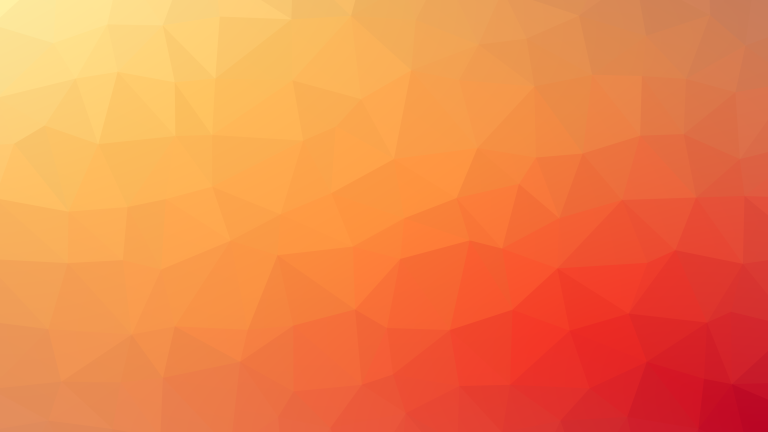
Write a Shadertoy shader that draws this background.

```glsl
// Low-poly mesh of soft facets, from pale yellow through orange to crimson.

const float ROWS = 7.5;          // mesh cells over the canvas height
const float JITTER = 0.66;       // spread of each mesh vertex within its cell
const float FACET_MIX = 0.68;    // flat facet colour against smooth gradient
const float SHADE_SPREAD = 0.045; // random brightness range of facets
const float EDGE_PIXELS = 0.7;   // half width of the smoothed edges

const vec3 PALE_YELLOW = vec3(1.00, 0.94, 0.65);
const vec3 AMBER       = vec3(1.00, 0.76, 0.37);
const vec3 ORANGE      = vec3(1.00, 0.57, 0.24);
const vec3 SCARLET     = vec3(0.95, 0.19, 0.14);
const vec3 CRIMSON     = vec3(0.72, 0.00, 0.14);
const vec3 UPPER_RIGHT = vec3(0.77, 0.48, 0.36);
const vec3 LOWER_LEFT  = vec3(0.88, 0.55, 0.37);

float hash(vec2 p) {
    return fract(sin(dot(p, vec2(127.1, 311.7))) * 43758.55);
}

// Diagonal ramp, muted towards the two off-diagonal corners
vec3 gradient(vec2 uv) {
    uv = clamp(uv, 0.0, 1.0);
    float along = 0.5 * (uv.x + 1.0 - uv.y);
    float across = uv.x + uv.y - 1.0;
    float s = along * 4.0;
    vec3 color = mix(PALE_YELLOW, AMBER, clamp(s, 0.0, 1.0));
    color = mix(color, ORANGE, clamp(s - 1.0, 0.0, 1.0));
    color = mix(color, SCARLET, clamp(s - 2.0, 0.0, 1.0));
    color = mix(color, CRIMSON, clamp(s - 3.0, 0.0, 1.0));
    vec3 tint = across > 0.0 ? UPPER_RIGHT : LOWER_LEFT;
    float mute = pow(abs(across) + 1e-4, mix(2.5, 1.0, along));
    return mix(color, tint, min(mute, 1.0));
}

// Jittered mesh vertex of a lattice point
vec2 meshVertex(vec2 id) {
    vec2 offset = vec2(hash(id), hash(id + 37.3)) - 0.5;
    return id + JITTER * offset;
}

// Signed distance to the line a-b, positive on its left
float edgeDistance(vec2 p, vec2 a, vec2 b) {
    vec2 e = b - a, q = p - a;
    return (e.x * q.y - e.y * q.x) / max(length(e), 1e-4);
}

// Facet colour in rgb, weighted by its coverage in a
vec4 facet(vec2 p, vec2 a, vec2 b, vec2 c, vec2 meshSize, float blur) {
    float inside = min(edgeDistance(p, a, b),
                   min(edgeDistance(p, b, c), edgeDistance(p, c, a)));
    float coverage = smoothstep(-blur, blur, inside);
    vec2 center = (a + b + c) / 3.0;
    float shade = 1.0 + SHADE_SPREAD * (hash(center) - 0.5);
    return vec4(gradient(center / meshSize) * shade, 1.0) * coverage;
}

void mainImage(out vec4 fragColor, in vec2 fragCoord) {
    vec2 p = fragCoord / iResolution.y * ROWS;
    vec2 meshSize = iResolution.xy / iResolution.y * ROWS;
    float blur = EDGE_PIXELS * ROWS / iResolution.y;
    vec3 smoothColor = gradient(p / meshSize);
    vec4 sum = vec4(smoothColor, 1.0) * 1e-3;

    // Split each nearby cell along its shorter diagonal
    for (int y = -1; y <= 1; y++) {
        for (int x = -1; x <= 1; x++) {
            vec2 id = floor(p) + vec2(x, y);
            vec2 a = meshVertex(id);
            vec2 b = meshVertex(id + vec2(1, 0));
            vec2 c = meshVertex(id + vec2(1, 1));
            vec2 d = meshVertex(id + vec2(0, 1));
            if (distance(a, c) < distance(b, d)) {
                sum += facet(p, a, b, c, meshSize, blur);
                sum += facet(p, a, c, d, meshSize, blur);
            } else {
                sum += facet(p, a, b, d, meshSize, blur);
                sum += facet(p, b, c, d, meshSize, blur);
            }
        }
    }

    vec3 color = mix(smoothColor, sum.rgb / sum.a, FACET_MIX);
    fragColor = vec4(clamp(color, 0.0, 1.0), 1.0);
}
```
